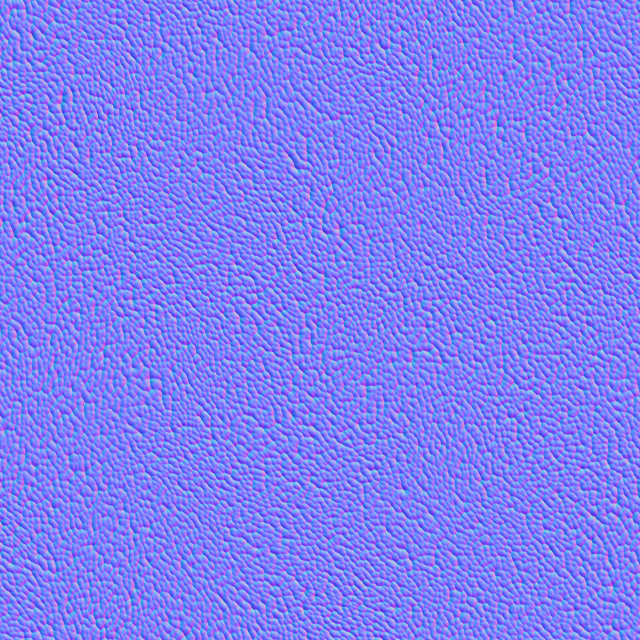
Reproduce this texture map procedurally as a Shadertoy shader.

```glsl
// Tangent-space normal map of fine pebbled leather with slanted, drifting creases.

vec2 hash22(vec2 p) {
    vec3 q = fract(vec3(p.xyx) * vec3(0.1031, 0.1030, 0.0973));
    q += dot(q, q.yzx + 33.33);
    return fract((q.xx + q.yz) * q.zy);
}

// Smooth two-channel value noise in 0..1
vec2 noise2(vec2 p) {
    vec2 i = floor(p), f = fract(p);
    f = f * f * (3.0 - 2.0 * f);
    return mix(mix(hash22(i), hash22(i + vec2(1, 0)), f.x),
               mix(hash22(i + vec2(0, 1)), hash22(i + vec2(1, 1)), f.x), f.y);
}

// Soft Voronoi domes, each tilted so one flank is wide and the other steep
float leatherHeight(vec2 p, mat2 metric) {
    vec2 cell = floor(p);
    float total = 0.0, tilt = 0.0;
    for (int y = -2; y <= 2; y++) {
        for (int x = -2; x <= 2; x++) {
            vec2 id = cell + vec2(x, y);
            vec2 q = p - id - 0.5 - 0.88 * (hash22(id + 200.0) - 0.5);
            vec2 m = metric * q;
            float w = exp(-10.0 * dot(m, m));
            total += w;
            tilt += w * dot(q, vec2(0.95, 0.3));
        }
    }
    float dome = log(total) / 10.0;
    float pores = noise2(p * 2.1 + 70.0).x;
    return 0.56 * dome + 0.15 * tilt / total + 0.08 * pores;
}

void mainImage(out vec4 fragColor, in vec2 fragCoord) {
    vec2 uv = fragCoord / iResolution.y;

    // Grain size and direction wander slowly over the hide
    vec2 p = uv * 118.0 + 1.8 * noise2(uv * 8.0 + 11.0) + 0.25 * noise2(uv * 50.0 + 25.0);
    vec2 drift = noise2(uv * 7.0 + 40.0);
    float angle = -1.1 + 1.4 * (drift.x - 0.5);
    float c = cos(angle), s = sin(angle);
    float stretch = 1.08 + 0.14 * drift.y;
    mat2 metric = mat2(c / stretch, -s * stretch, s / stretch, c * stretch);

    // Wide central differences give a softened slope
    vec2 e = vec2(0.17, 0.0);
    vec2 slope = vec2(
        leatherHeight(p + e.xy, metric) - leatherHeight(p - e.xy, metric),
        leatherHeight(p + e.yx, metric) - leatherHeight(p - e.yx, metric)) / (2.0 * e.x);
    slope *= 0.95 + 0.2 * noise2(uv * 6.0 + 90.0).y;

    // Pack the unit normal into colour
    vec3 normal = normalize(vec3(-slope, 1.0));
    fragColor = vec4(0.5 + 0.5 * normal, 1.0);
}
```
